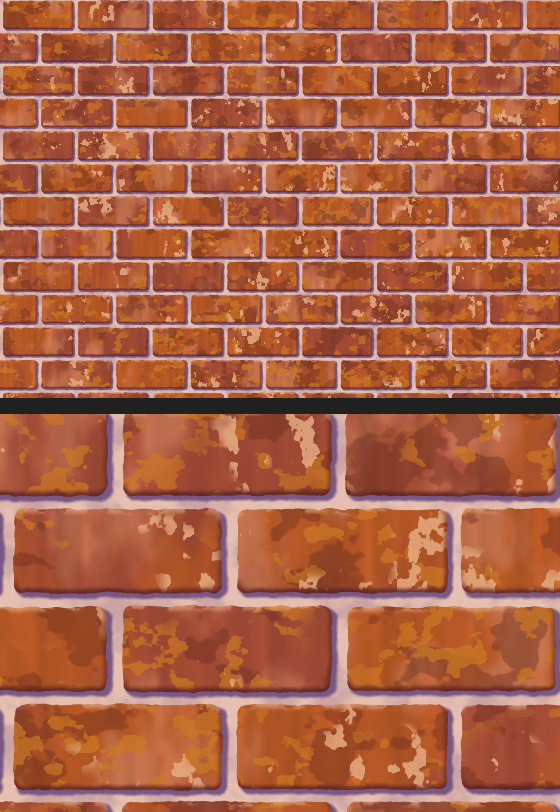
Top, the full canvas; bottom, a detail of the centre.
A WebGL 1 fragment shader for this texture:

```glsl
precision highp float;
uniform vec2 u_resolution;

// Layout, in units of the canvas height, measured from the top left
const vec2 PITCH = vec2(0.1879, 0.0821);
const vec2 ORIGIN = vec2(0.0046, -0.0009);
const vec2 HALF_SIZE = vec2(0.0882, 0.0364);
const vec2 BRICK_SHIFT = vec2(-0.0030, -0.0025);
const vec2 SHADOW_SHIFT = vec2(0.0034, 0.0030);
const float ROW_OFFSET = 0.513;
const float CORNER = 0.0075;
const float ROUGHNESS = 0.0034;

// Palette
const vec3 RED = vec3(0.62, 0.285, 0.205);
const vec3 ORANGE = vec3(0.70, 0.335, 0.145);
const vec3 PALE = vec3(0.78, 0.47, 0.34);
const vec3 OCHRE = vec3(0.80, 0.47, 0.14);
const vec3 SOOT = vec3(0.40, 0.17, 0.11);
const vec3 CHIP = vec3(0.90, 0.67, 0.51);
const vec3 EDGE = vec3(0.36, 0.13, 0.13);
const vec3 MORTAR = vec3(0.90, 0.75, 0.69);
const vec3 MORTAR_DIM = vec3(0.80, 0.64, 0.64);
const vec3 SHADOW = vec3(0.44, 0.31, 0.51);

float hash(vec2 p) {
  vec3 q = fract(p.xyx * 0.1031);
  q += dot(q, q.yzx + 33.33);
  return fract((q.x + q.y) * q.z);
}

float noise(vec2 p) {
  vec2 i = floor(p);
  vec2 f = fract(p);
  f *= f * (3.0 - 2.0 * f);
  float low = mix(hash(i), hash(i + vec2(1.0, 0.0)), f.x);
  float high = mix(hash(i + vec2(0.0, 1.0)), hash(i + 1.0), f.x);
  return mix(low, high, f.y);
}

float fbm(vec2 p) {
  float sum = 0.0;
  float gain = 0.533;
  for (int i = 0; i < 4; i++) {
    sum += gain * noise(p);
    p = p * 2.03 + 17.3;
    gain *= 0.5;
  }
  return sum;
}

float roundBox(vec2 p, vec2 halfSize) {
  vec2 q = abs(p) - halfSize + CORNER;
  return length(max(q, 0.0)) + min(max(q.x, q.y), 0.0) - CORNER;
}

// Painted brick face: washes, streaks, stains and chips
vec3 brickFace(vec2 p, vec2 id) {
  float seed = hash(id + 3.7);
  float tone = hash(id + 41.3);
  vec2 s = p + seed * 23.0;
  float weather = smoothstep(0.7, 1.7, p.x * 0.8 + p.y);

  float warm = fbm(s * vec2(13.0, 9.0)) + 0.35 * (tone - 0.5) + 0.08 * weather;
  vec3 col = mix(RED, ORANGE, smoothstep(0.34, 0.62, warm));
  float wash = fbm(s * vec2(17.0, 11.0) + 60.0);
  col = mix(col, PALE, 0.75 * smoothstep(0.50, 0.74, wash));

  float streak = noise(s * vec2(130.0, 11.0));
  float broad = noise(s * vec2(42.0, 7.0) + 9.0);
  col *= 0.89 + 0.12 * streak + 0.11 * broad;

  float stain = fbm(s * vec2(24.0, 30.0) + 90.0) + 0.12 * (seed - 0.5);
  col = mix(col, SOOT, 0.40 * smoothstep(0.59, 0.64, stain + 0.04 * weather));
  float rust = fbm(s * vec2(48.0, 60.0) + 30.0);
  float rustArea = smoothstep(0.4, 0.6, fbm(s * 9.0 + 5.0) + 0.12 * weather);
  col = mix(col, OCHRE, 0.70 * rustArea * smoothstep(0.60, 0.64, rust));

  float chip = fbm(s * vec2(58.0, 46.0) + 70.0);
  float chipArea = smoothstep(0.52, 0.64, fbm(s * 12.0 + 40.0));
  return mix(col, CHIP, 0.85 * chipArea * smoothstep(0.63, 0.66, chip));
}

void main() {
  float px = 1.0 / u_resolution.y;
  vec2 p = gl_FragCoord.xy * px;
  p.y = 1.0 - p.y;

  // Running bond cells
  vec2 grid = (p - ORIGIN) / PITCH;
  grid.x -= ROW_OFFSET * mod(floor(grid.y), 2.0);
  vec2 id = floor(grid);
  vec2 local = (fract(grid) - 0.5) * PITCH - BRICK_SHIFT;

  // Slightly uneven outlines
  vec2 size = HALF_SIZE - 0.0014 * vec2(hash(id + 7.1), hash(id + 19.9));
  float rough = ROUGHNESS * (fbm(p * 95.0) - 0.5);
  float dist = roundBox(local, size) + rough;
  float shadowDist = roundBox(local - SHADOW_SHIFT, size) + rough;

  // Mortar and the violet shadow to the lower right
  vec3 mortar = mix(MORTAR_DIM, MORTAR, smoothstep(0.25, 0.6, fbm(p * 40.0)));
  float shadow = 1.0 - smoothstep(-0.0005, 0.0032, shadowDist);
  mortar = mix(mortar, SHADOW, 0.92 * shadow);

  // Dark lower and right rims, worn light upper rim
  vec3 brick = brickFace(p, id);
  vec2 side = local / size;
  float rim = smoothstep(-0.0065, -0.0005, dist);
  float shade = max(smoothstep(0.6, 0.95, side.y), 0.65 * smoothstep(0.9, 1.0, side.x));
  brick = mix(brick, EDGE, 0.80 * rim * shade);
  float worn = smoothstep(0.48, 0.62, fbm(p * vec2(60.0, 90.0) + 8.0));
  brick = mix(brick, CHIP, 0.60 * rim * worn * smoothstep(0.6, 0.95, -side.y));

  float cover = 1.0 - smoothstep(-0.6 * px, 0.6 * px, dist);
  gl_FragColor = vec4(mix(mortar, brick, cover), 1.0);
}
```
